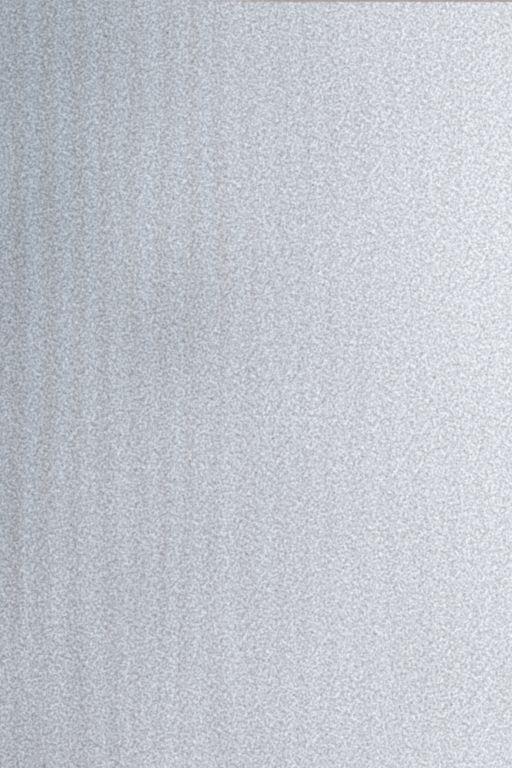
Write a WebGL 1 fragment shader that draws this texture.

```glsl
precision highp float;
// Pale grey, fine-grained stone with faint vertical ribs and a cool, darker left side.
// A broad light gradient, wavering ribs and soft stains set the tone; layers of
// gradient noise add the sandy grain, sparse dark pits and small colour shifts.

uniform vec2 u_resolution;

const vec3 STONE_TINT = vec3(-0.011, 0.0, 0.021);
const vec3 COOL_TINT = vec3(-0.022, 0.002, 0.021);
const vec3 WARM_TINT = vec3(0.025, 0.0, -0.025);
const vec3 EDGE_BROWN = vec3(0.62, 0.55, 0.52);
const float RIB_COUNT = 18.0;
const float GRAIN_SCALE = 225.0;

// Pseudo-random unit vector for a lattice point
vec2 gradientAt(vec2 cell) {
  vec3 h = fract(cell.xyx * vec3(0.1031, 0.1030, 0.0973));
  h += dot(h, h.yzx + 33.33);
  float angle = 6.28319 * fract((h.x + h.y) * h.z);
  return vec2(cos(angle), sin(angle));
}

// Gradient noise, roughly -0.7 to 0.7
float gradientNoise(vec2 p) {
  vec2 cell = floor(p);
  vec2 f = p - cell;
  vec2 blend = f * f * f * (f * (f * 6.0 - 15.0) + 10.0);
  float a = dot(gradientAt(cell), f);
  float b = dot(gradientAt(cell + vec2(1.0, 0.0)), f - vec2(1.0, 0.0));
  float c = dot(gradientAt(cell + vec2(0.0, 1.0)), f - vec2(0.0, 1.0));
  float d = dot(gradientAt(cell + vec2(1.0, 1.0)), f - vec2(1.0, 1.0));
  return mix(mix(a, b, blend.x), mix(c, d, blend.x), blend.y);
}

float fractalNoise(vec2 p) {
  float sum = 0.0;
  float amplitude = 1.0;
  for (int octave = 0; octave < 4; octave++) {
    sum += amplitude * gradientNoise(p);
    p = mat2(1.6, 1.2, -1.2, 1.6) * p + 17.3;
    amplitude *= 0.5;
  }
  return sum;
}

vec2 rotate(vec2 p, float angle) {
  float c = cos(angle);
  float s = sin(angle);
  return vec2(c * p.x - s * p.y, s * p.x + c * p.y);
}

// Soft bell-shaped pool of light or shade
float pool(vec2 p, vec2 center, vec2 radius) {
  vec2 d = (p - center) / radius;
  return exp(-dot(d, d));
}

// Broad lighting: dark left, bright upper right
float lighting(vec2 uv) {
  float tone = 0.703 + 0.147 * pow(uv.x, 0.8);
  tone -= 0.035 * pool(uv, vec2(0.0, 0.62), vec2(0.25, 0.3));
  tone -= 0.035 * pool(uv, vec2(0.12, 1.0), vec2(0.3, 0.13));
  tone -= 0.022 * pool(uv, vec2(0.36, 0.57), vec2(0.10, 0.09));
  tone += 0.035 * pool(uv, vec2(1.0, 0.68), vec2(0.22, 0.3));
  return tone;
}

// Vertical ribs whose strength varies along their length
float ribs(vec2 uv, float count) {
  float waver = 0.7 * gradientNoise(vec2(uv.x * 7.0, uv.y * 2.0));
  float wave = sin(6.28319 * (uv.x * count + waver));
  float strength = 0.8 + 0.8 * gradientNoise(vec2(uv.x * 9.0, uv.y * 3.0) + 5.7);
  return wave * strength;
}

// Fine sandy texture
float grain(vec2 p, float scale) {
  float fine = gradientNoise(rotate(p, 0.6) * scale);
  float finer = gradientNoise(rotate(p, 1.9) * scale * 1.45 + 41.0);
  float coarse = gradientNoise(rotate(p, 1.1) * scale * 0.5 + 83.0);
  return 0.135 * fine + 0.105 * finer + 0.045 * coarse;
}

// Sparse dark pits
float pits(vec2 p, float scale) {
  return smoothstep(0.32, 0.62, gradientNoise(rotate(p, 2.5) * scale + 127.0));
}

void main() {
  vec2 uv = gl_FragCoord.xy / u_resolution;
  vec2 p = gl_FragCoord.xy / u_resolution.y;
  float leftness = 1.0 - smoothstep(0.0, 0.9, uv.x);

  // Large-scale tone
  float rib = ribs(uv, RIB_COUNT);
  float stain = fractalNoise(vec2(p.x * 7.0, p.y * 4.0) + 11.0);
  float tone = lighting(uv);
  tone += rib * mix(0.006, 0.017, leftness);
  tone += stain * mix(0.012, 0.03, leftness);

  // Grain and pits
  float sand = grain(p, GRAIN_SCALE);
  float pit = pits(p, GRAIN_SCALE * 0.8);
  tone += sand - 0.085 * pit;

  // Cool stain on the left, slight warmth in the dark grains
  float coolness = leftness * (0.75 + 0.35 * rib) * smoothstep(-0.3, 0.9, uv.y);
  float hue = gradientNoise(p * GRAIN_SCALE * 0.6 + 211.0);
  float warmth = 0.5 * hue - 2.0 * min(sand, 0.0) * (1.0 - leftness);
  vec3 color = vec3(tone) + STONE_TINT + COOL_TINT * coolness + WARM_TINT * warmth;

  // Thin brown rim along the top right
  float rim = smoothstep(0.996, 0.999, uv.y) * smoothstep(0.35, 0.6, uv.x);
  color = mix(color, EDGE_BROWN, 0.7 * rim);

  gl_FragColor = vec4(clamp(color, 0.0, 0.95), 1.0);
}
```
